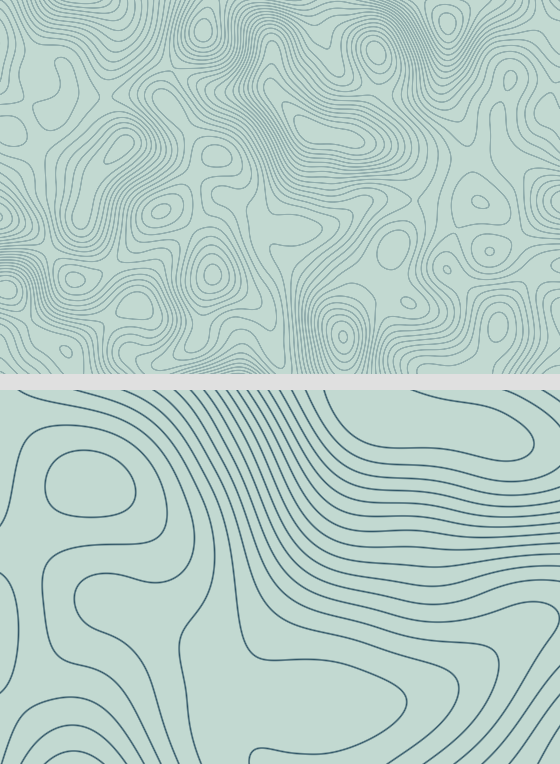
Top: the whole. Bottom: its middle third, enlarged.
This pattern is drawn by a WebGL 2 fragment shader. Its source:

```glsl
#version 300 es
precision highp float;
// Topographic map: thin dark contour lines of a smooth random terrain on pale green.

uniform vec2 u_resolution;
out vec4 fragColor;

const vec3 PAPER = vec3(0.762, 0.851, 0.819);
const vec3 INK = vec3(0.17, 0.32, 0.39);
const float LINE_WIDTH = 0.0013;   // in canvas heights
const float LEVELS = 12.8;         // contour levels per unit of terrain height

// Integer hash: lattice cell to a vector in [-1, 1]
vec2 hashVector(ivec2 cell, uint seed) {
    uvec2 v = uvec2(cell + 4096) * 1664525u + 1013904223u + seed;
    v.x += v.y * 1664525u;
    v.y += v.x * 1664525u;
    v ^= v >> 16u;
    v.x += v.y * 1664525u;
    v.y += v.x * 1664525u;
    v ^= v >> 16u;
    return vec2(v & 0xffffu) / 32767.5 - 1.0;
}

// Slope contribution of one lattice corner; long slopes are stretched further
float corner(ivec2 cell, ivec2 offset, vec2 local, uint seed) {
    vec2 slope = hashVector(cell + offset, seed);
    slope *= 0.3 + 0.85 * length(slope);
    return dot(slope, local - vec2(offset));
}

// Gradient noise with slopes of varied steepness
float gradientNoise(vec2 p, uint seed) {
    ivec2 cell = ivec2(floor(p));
    vec2 f = fract(p);
    vec2 s = f * f * f * (f * (f * 6.0 - 15.0) + 10.0);
    float low = mix(corner(cell, ivec2(0, 0), f, seed),
                    corner(cell, ivec2(1, 0), f, seed), s.x);
    float high = mix(corner(cell, ivec2(0, 1), f, seed),
                     corner(cell, ivec2(1, 1), f, seed), s.x);
    return mix(low, high, s.y);
}

vec2 rotate(vec2 p, float angle) {
    float c = cos(angle), s = sin(angle);
    return vec2(c * p.x - s * p.y, s * p.x + c * p.y);
}

// Hills and basins over a broad swell, counted in contour levels
float terrain(vec2 p) {
    float hills = gradientNoise(rotate(p, 0.55) * 4.8 + 3.7, 17u);
    float swell = gradientNoise(rotate(p, -0.4) * 2.1 + 8.2, 91u);
    return LEVELS * (hills + 1.2 * swell);
}

// Distance to the nearest contour: level offset divided by slope
float contourDistance(vec2 p, float stepSize) {
    float h = terrain(p);
    vec2 slope = vec2(terrain(p + vec2(stepSize, 0.0)) - terrain(p - vec2(stepSize, 0.0)),
                      terrain(p + vec2(0.0, stepSize)) - terrain(p - vec2(0.0, stepSize)));
    slope /= 2.0 * stepSize;
    return abs(fract(h) - 0.5) / max(length(slope), 0.5);
}

// Share of a soft pixel footprint covered by a line
float lineCoverage(float dist, float width, float footprint) {
    float right = min(0.5 * width, dist + 0.5 * footprint);
    float left = max(-0.5 * width, dist - 0.5 * footprint);
    return max(right - left, 0.0) / footprint;
}

void main() {
    vec2 p = gl_FragCoord.xy / u_resolution.y;
    float pixel = 1.0 / u_resolution.y;
    float dist = contourDistance(p, 0.001);
    float ink = lineCoverage(dist, LINE_WIDTH, 1.5 * pixel);
    fragColor = vec4(mix(PAPER, INK, ink), 1.0);
}
```
